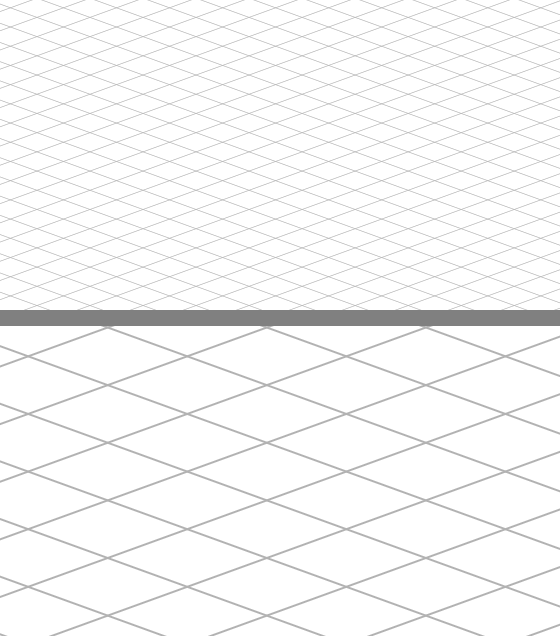
Top, the full canvas; bottom, a detail of the centre.
Write a WebGL 1 fragment shader that draws this pattern.

```glsl
precision highp float;

// Flat rhombic grid: two families of thin grey lines at about +-20 degrees
// cross on white paper. Each family is a repeated linear coordinate whose
// distance to the nearest whole number gives an antialiased stroke.

uniform vec2 u_resolution;

// Lengths are fractions of the canvas width.
const vec2 CELL_SIZE = vec2(0.0947, 0.0343);    // rhombus diagonals
const vec2 GRID_ORIGIN = vec2(0.5395, 0.2824);  // one crossing point
const float LINE_WIDTH = 0.00118;
const vec3 PAPER_COLOR = vec3(1.0);
const vec3 LINE_COLOR = vec3(0.70);

// Distance to the nearest whole number.
float distanceToInteger(float t) {
    return abs(fract(t + 0.5) - 0.5);
}

// Share of a pixel covered by a stroke whose centre is dist away.
float strokeCoverage(float dist, float pixel) {
    float overlap = 0.5 * (LINE_WIDTH + pixel) - dist;
    return clamp(overlap, 0.0, min(LINE_WIDTH, pixel)) / pixel;
}

void main() {
    float pixel = 1.0 / u_resolution.x;
    vec2 cell = (gl_FragCoord.xy * pixel - GRID_ORIGIN) / CELL_SIZE;

    // Lattice coordinates across the falling and rising lines.
    float falling = cell.x + cell.y;
    float rising = cell.x - cell.y;
    float lineSpacing = 1.0 / length(1.0 / CELL_SIZE);

    float fallingInk = strokeCoverage(distanceToInteger(falling) * lineSpacing, pixel);
    float risingInk = strokeCoverage(distanceToInteger(rising) * lineSpacing, pixel);

    // Combine the families so that crossings stay smooth.
    float ink = 1.0 - (1.0 - fallingInk) * (1.0 - risingInk);
    gl_FragColor = vec4(mix(PAPER_COLOR, LINE_COLOR, ink), 1.0);
}
```
